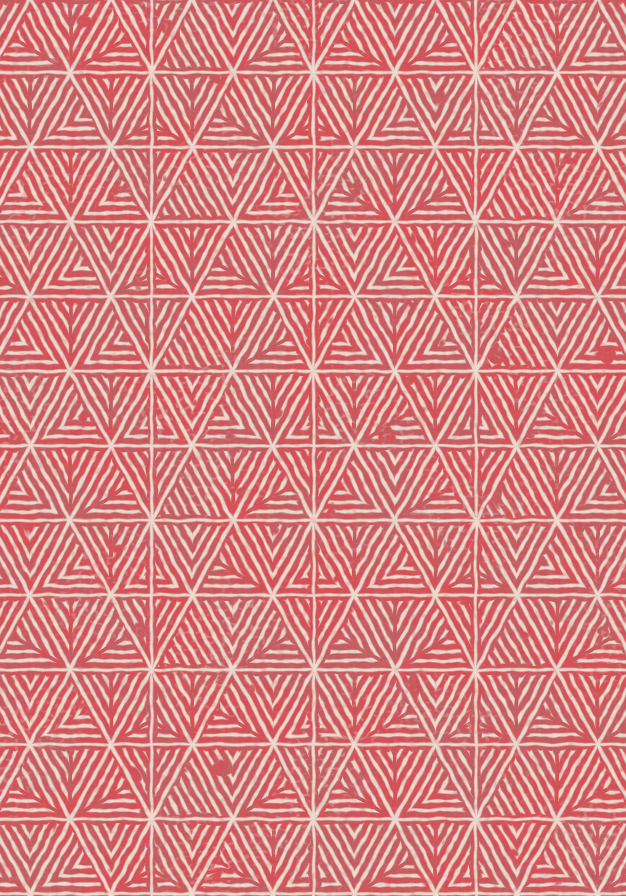
Give the GLSL for this pattern, as a Shadertoy shader.

```glsl
const float ROWS = 12.0;          // rows down the canvas; one row is one unit
const float TRI_WIDTH = 1.086;    // triangle base, half of a column
const vec2 LATTICE_ORIGIN = vec2(2.03, 0.03);
const float STRIPE_PERIOD = 0.121;
const float STRIPE_HALF = 0.0225;
const float SLANT_HALF = 0.025;
const float GRID_HALF = 0.02;

const vec3 DEEP_RED = vec3(0.825, 0.32, 0.345);
const vec3 DUSTY_RED = vec3(0.77, 0.365, 0.385);
const vec3 SCUFF = vec3(0.84, 0.58, 0.57);
const vec3 CREAM = vec3(0.92, 0.85, 0.80);

float hash(vec2 p) {
    vec3 q = fract(vec3(p.xyx) * 0.1031);
    q += dot(q, q.yzx + 33.33);
    return fract((q.x + q.y) * q.z);
}

float gradientDot(vec2 cell, vec2 offset) {
    float angle = 6.2832 * hash(cell);
    return dot(vec2(cos(angle), sin(angle)), offset);
}

float gradientNoise(vec2 p) {
    vec2 i = floor(p), f = fract(p);
    vec2 u = f * f * f * (f * (f * 6.0 - 15.0) + 10.0);
    vec2 e = vec2(1.0, 0.0);
    float low = mix(gradientDot(i, f), gradientDot(i + e, f - e), u.x);
    float high = mix(gradientDot(i + e.yx, f - e.yx), gradientDot(i + 1.0, f - 1.0), u.x);
    return 1.4 * mix(low, high, u.y);
}

// Distances to the left side, right side and base; q.y runs from apex to base
vec3 triangleSides(vec2 q) {
    float halfBase = 0.5 * TRI_WIDTH;
    float slant = length(vec2(1.0, halfBase));
    return vec3((halfBase * q.y + q.x) / slant, (halfBase * q.y - q.x) / slant, 1.0 - q.y);
}

// The two sides that the stripes follow (x, y) and the side where they stop (z)
vec3 stripeGuides(vec3 sides, float x, float id, bool pointsDown, bool oddRow) {
    if (pointsDown) return sides;
    float column = mod(floor(id * 0.5), 2.0);
    bool firstHalf = mod(floor(id), 2.0) < 0.5;
    if (!oddRow && firstHalf) return vec3(min(sides.x, sides.y), sides.z, abs(x));
    bool followRight = oddRow ? firstHalf : column < 0.5;
    vec3 guides = followRight ? sides.yzx : sides.xzy;
    bool singleDirection = oddRow && firstHalf && column < 0.5;
    return singleDirection ? vec3(guides.x, 9.0, min(guides.y, guides.z)) : guides;
}

// Nested strokes with short ends and a spine between both arms
float stripeDistance(vec3 guides, float halfWidth, float spine, float endGap) {
    float d = min(guides.x, guides.y);
    float nearest = STRIPE_PERIOD * max(1.0, round(d / STRIPE_PERIOD));
    float ends = max(endGap - guides.z, spine - abs(guides.x - guides.y));
    return max(abs(d - nearest) - halfWidth, ends);
}

// Triangle lattice with a vertical seam every two triangles
float latticeDistance(vec2 p, float roughness) {
    float x = p.x / TRI_WIDTH;
    float row = floor(p.y);
    bool oddRow = mod(row, 2.0) > 0.5;
    float h = oddRow ? fract(p.y) : 1.0 - fract(p.y);

    float nearestApex = round(x);
    bool apexCell = abs(x - nearestApex) < 0.5 * h;
    float id = apexCell ? nearestApex : floor(x) + 0.5;
    vec2 q = vec2((x - id) * TRI_WIDTH, apexCell ? h : 1.0 - h);
    vec3 sides = triangleSides(q);

    float seam = TRI_WIDTH * abs(x - 2.0 * round(0.5 * x));
    float grid = min(sides.z, seam) - GRID_HALF;
    float slants = min(sides.x, sides.y) - SLANT_HALF;
    float border = min(grid, slants) - 0.006 * roughness;
    vec3 guides = stripeGuides(sides, q.x, id, apexCell == oddRow, oddRow);
    guides.z = min(guides.z, seam);

    float variation = hash(vec2(id * 2.0, row) + 50.0);
    float spine = variation > 0.4 ? 0.045 : -1.0;
    float halfWidth = STRIPE_HALF + 0.012 * roughness;
    float stripes = stripeDistance(guides, halfWidth, spine, 0.07 + 0.04 * roughness);
    float breaks = 0.25 * (gradientNoise(p * 2.7 + 31.0) - 0.62);
    return min(border, max(stripes, breaks));
}

// Mottled ground with pale scuffs
vec3 clothColour(vec2 p) {
    float mottle = gradientNoise(p * 1.1) + 0.5 * gradientNoise(p * 7.0 + 9.0);
    vec3 ground = mix(DEEP_RED, DUSTY_RED, smoothstep(-0.35, 0.35, mottle));
    float patches = smoothstep(-0.2, 0.6, gradientNoise(p * 0.7 + 70.0));
    float flecks = smoothstep(0.15, 0.6, gradientNoise(p * vec2(13.0, 17.0)));
    return mix(ground, SCUFF, flecks * (0.1 + 0.55 * patches));
}

void mainImage(out vec4 fragColor, in vec2 fragCoord) {
    vec2 p = fragCoord / iResolution.y * ROWS - LATTICE_ORIGIN;
    float softness = max(0.015, 0.65 * ROWS / iResolution.y);

    // Hand-cut wobble and uneven line width
    vec2 wobble = vec2(gradientNoise(p * 4.0), gradientNoise(p * 4.0 + 40.0));
    float roughness = gradientNoise(p * 9.0 + 17.0);
    float d = latticeDistance(p + 0.016 * wobble, roughness);

    float ink = 1.0 - smoothstep(-softness, softness, d);
    float wear = smoothstep(0.1, 0.7, gradientNoise(p * 9.0 + 83.0));
    vec3 colour = mix(clothColour(p), CREAM, ink * (1.0 - 0.2 * wear));

    // Fine woven grain
    float grain = gradientNoise(p * vec2(6.0, 24.0)) + gradientNoise(p * vec2(24.0, 6.0) + 5.0);
    fragColor = vec4(colour * (1.0 + 0.025 * grain), 1.0);
}
```
